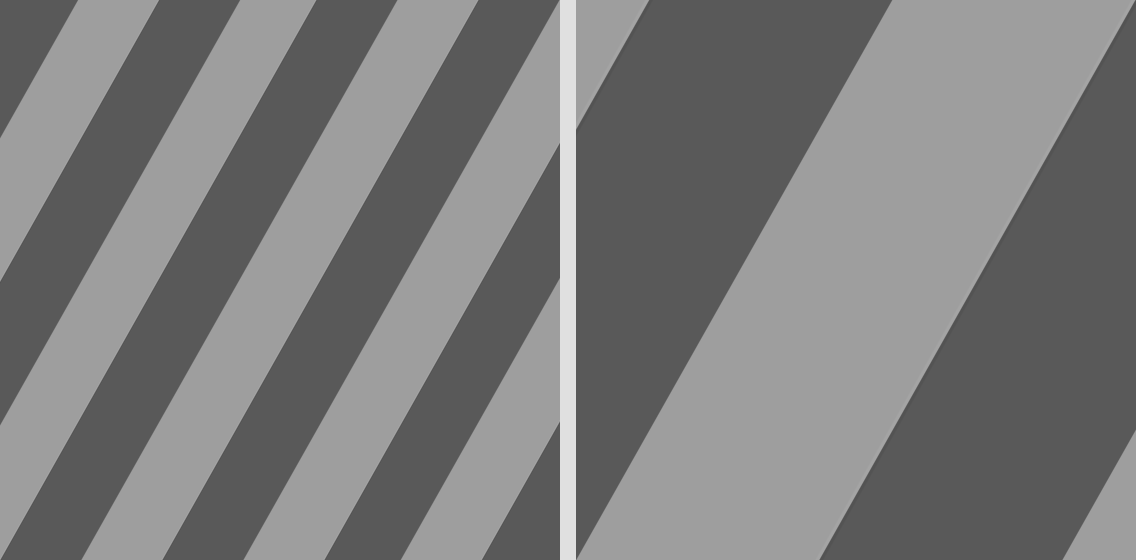
Left, the full canvas; right, a detail of the centre.
Reproduce this pattern procedurally as a WebGL 2 fragment shader.

```glsl
#version 300 es
precision highp float;
// Diagonal two-tone grey stripes with slightly uneven widths.

uniform vec2 u_resolution;
out vec4 fragColor;

const vec3 DARK_GREY = vec3(0.35);
const vec3 LIGHT_GREY = vec3(0.62);
const float LEAN = 0.5645;        // sideways shift per unit of height
const float FIRST_EDGE = -0.4250; // where edge 0 meets the bottom line
const float STRIPE_PITCH = 0.1430; // mean stripe width along the bottom
const float DRIFT = 0.0017;       // width gained per stripe before a reset
const float DRIFT_CYCLE = 5.0;    // edges between resets
const float RIM_WIDTH = 0.0013;
const float RIM_CONTRAST = 0.025;

// Position of a stripe edge along the bottom, with its sawtooth drift.
float edgePosition(float index) {
    float drift = mod(index - 3.0, DRIFT_CYCLE) - 2.0;
    return FIRST_EDGE + STRIPE_PITCH * index + DRIFT * drift;
}

void main() {
    vec2 uv = gl_FragCoord.xy / u_resolution;
    float across = uv.x - LEAN * uv.y;

    // Signed perpendicular distance to the nearest edge.
    float index = round((across - FIRST_EDGE) / STRIPE_PITCH);
    float dist = (across - edgePosition(index)) * inversesqrt(1.0 + LEAN * LEAN);

    // Even edges turn light to their right, odd edges turn dark.
    float isOdd = mod(index, 2.0);
    float lightSide = dist * (1.0 - 2.0 * isOdd);
    float softness = 0.75 / min(u_resolution.x, u_resolution.y);
    float light = smoothstep(-softness, softness, lightSide);
    vec3 color = mix(DARK_GREY, LIGHT_GREY, light);

    // Faint crisp rim along the right side of each light stripe.
    float rim = isOdd * (1.0 - smoothstep(RIM_WIDTH, 2.0 * RIM_WIDTH, abs(dist)));
    color += RIM_CONTRAST * rim * (2.0 * light - 1.0);

    fragColor = vec4(color, 1.0);
}
```
